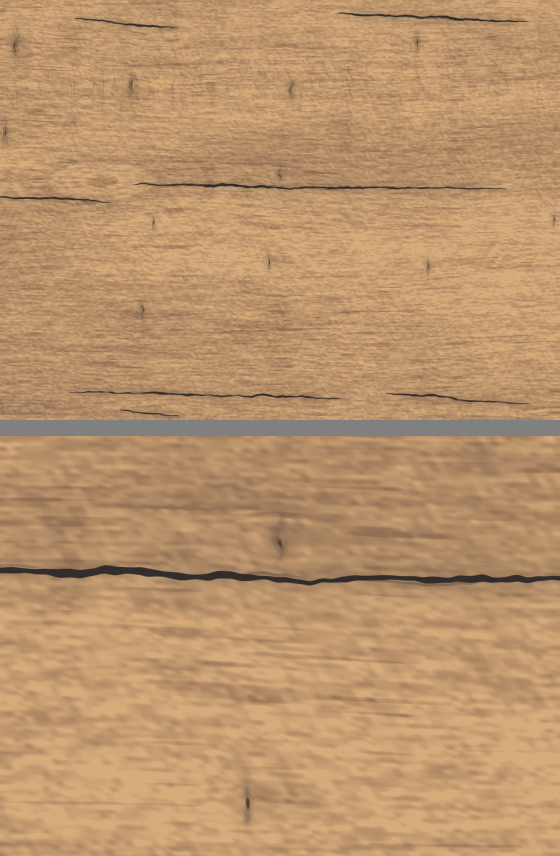
Top: the whole. Bottom: its middle third, enlarged.
This texture is drawn by a WebGL 1 fragment shader. Its source:

```glsl
precision highp float;
// Draws a rustic oak board with fine level grain, ray flecks, knots and dark cracks.
uniform vec2 u_resolution;

#define LIGHT_WOOD vec3(0.815, 0.648, 0.466)
#define DARK_WOOD vec3(0.605, 0.468, 0.350)
#define KNOT_BROWN vec3(0.40, 0.32, 0.26)
#define CRACK_BLACK vec3(0.17, 0.16, 0.16)
#define MEAN_TONE 0.71
#define GRAIN_CONTRAST 1.12
#define GRAIN_FREQ 270.0
#define RAY_STRENGTH 0.36
#define CRACK_WIDTH 0.0037
#define KNOT_SIZE vec2(0.0062, 0.024)
#define SWIRL_CENTER vec2(0.25, 0.57)
#define BOARD_WIDTH 1.3333

float hash(vec2 p) {
  return fract(sin(dot(p, vec2(127.1, 311.7))) * 43758.5453);
}

float noise(vec2 p) {
  vec2 cell = floor(p), f = fract(p);
  f = f * f * (3.0 - 2.0 * f);
  float low = mix(hash(cell), hash(cell + vec2(1.0, 0.0)), f.x);
  float high = mix(hash(cell + vec2(0.0, 1.0)), hash(cell + 1.0), f.x);
  return mix(low, high, f.y);
}

// Signed noise, centred on zero
float grain(vec2 p) {
  return noise(p) - 0.5;
}

float bell(vec2 v) {
  return exp(-dot(v, v));
}

// Three rows of cracks; returns black core, brown halo and grain shift
vec3 cracks(vec2 p, float soft) {
  vec3 sum = vec3(0.0);
  for (int i = 0; i < 7; i++) {
    float id = float(i);
    float row = mod(id, 3.0), rank = floor(id / 3.0);
    float middle = step(0.5, row) * step(row, 1.5);
    float reach = (0.33 - 0.05 * row + 0.17 * middle) / (1.0 + 0.9 * rank * rank);
    float x = mod(0.49 + 0.27 * row + 0.60 * rank, BOARD_WIDTH);
    float y = 0.062 + 0.447 * row + 0.046 * middle + rank * (hash(vec2(id, 4.0)) - 0.5) * 0.06;
    float u = (p.x - x) / reach;
    float taper = sqrt(max(0.0, 1.0 - u * u));
    float path = y - 0.009 * u + 0.012 * grain(vec2(p.x * 6.0, id * 7.3))
      + 0.005 * grain(vec2(p.x * 32.0, id * 3.1)) + 0.002 * grain(vec2(p.x * 110.0, id));
    float dy = p.y - path;
    float width = 0.7 * noise(vec2(p.x * 18.0, id * 5.7)) + 0.6 * noise(vec2(p.x * 75.0, id * 2.3));
    width *= CRACK_WIDTH * taper / (1.0 + 0.35 * rank);
    float core = smoothstep(soft, -soft, abs(dy) - width) * smoothstep(0.0, 0.3, taper);
    // Thin broken splinters run beside the opening
    float side = abs(dy - 0.011 * grain(vec2(p.x * 9.0, id + 0.5)));
    float splinter = smoothstep(0.0022, 0.0004, side) * smoothstep(0.45, 0.75, noise(vec2(p.x * 26.0, id)));
    float halo = max(exp(-abs(dy) * 80.0) * 0.30, 0.65 * splinter) * taper;
    // An eye of bent grain sits near the end of each crack
    vec2 eye = p - vec2(x + reach * 0.78, path);
    float bend = bell(eye / vec2(0.07, 0.030));
    halo = max(halo, 0.65 * bell(eye / vec2(0.034, 0.012)) * noise(p * vec2(50.0, 150.0)));
    sum = vec3(max(sum.x, core), max(sum.y, halo), sum.z - 0.65 * eye.y * bend);
  }
  return sum;
}

// Scattered upright knots; returns black core, brown halo and grain shift
vec3 knots(vec2 p) {
  vec3 sum = vec3(0.0);
  for (int i = 0; i < 11; i++) {
    float id = float(i);
    vec2 center = vec2(BOARD_WIDTH, 0.74) * fract(vec2(0.48, 0.29) + id * vec2(0.7549, 0.5698));
    vec2 away = p - center - vec2(0.0, 0.16);
    float size = mix(0.4, 1.2, hash(vec2(id, 9.0)));
    vec2 d = away / (KNOT_SIZE * size);
    d.x += 1.3 * grain(p * vec2(30.0, 80.0));
    float rough = noise(p * vec2(220.0, 130.0));
    float core = smoothstep(0.85, 0.15, length(d) + 0.9 * rough - 0.2);
    float halo = 0.65 * bell(d * 0.62) * (0.3 + rough);
    halo = max(halo, 0.16 * bell(away / (vec2(0.022, 0.045) * size)));
    float bend = bell(away / (vec2(0.05, 0.032) * size));
    sum = vec3(max(sum.x, core * 0.75), max(sum.y, halo), sum.z - 0.5 * away.y * bend);
  }
  return sum;
}

// Short, curved cross-grain flecks gathered in two level bands
float rayFlecks(vec2 p) {
  float high = exp(-pow((p.y - 0.80) / 0.11, 2.0));
  float low = exp(-pow((p.y - 0.39) / 0.06, 2.0));
  float patches = smoothstep(0.3, 0.7, noise(p * vec2(5.0, 9.0) + 3.0));
  float arc = p.x + 1.1 * (p.y - 0.72) * (p.y - 0.72) + 0.03 * noise(p * 6.0);
  float n = noise(vec2(arc * 75.0, p.y * 24.0));
  float stroke = smoothstep(0.10, 0.0, abs(n - 0.5));
  return patches * (low * (n - 0.40) + high * (0.25 * n - 0.7 * stroke));
}

void main() {
  vec2 p = gl_FragCoord.xy / u_resolution.y;
  vec3 crack = cracks(p, 0.8 / u_resolution.y);
  vec3 knot = knots(p);

  // Grain height, bent by waves, knots and crack eyes
  float y = p.y + crack.z + knot.z + 0.030 * grain(p * vec2(2.2, 4.0));
  float pores = grain(vec2(p.x * 34.0, y * GRAIN_FREQ));
  float ripple = grain(vec2(p.x * 150.0 + p.y * 90.0, y * 250.0));
  float streaks = grain(vec2(p.x * 5.0, y * 85.0));
  float clouds = grain(vec2(p.x * 1.6, y * 8.0)) + 0.5 * grain(p * vec2(6.0, 13.0) + 8.0);
  float tone = 0.54 * pores + 0.56 * ripple + 0.30 * streaks + 0.42 * clouds;
  tone += 0.09 * cos((p.y - 0.40) * 12.566);

  // Sparse dark pore lines
  float line = noise(vec2(p.x * 12.0, y * 190.0) + 17.0);
  tone -= 0.38 * smoothstep(0.72, 0.95, line) * (0.5 + noise(p * vec2(3.0, 7.0)));

  // Nested oval rings on the left of the long crack
  vec2 swirl = p - SWIRL_CENTER;
  float ring = length(swirl * vec2(0.36, 1.0)) + 0.014 * grain(p * 9.0);
  float ringLines = grain(vec2(ring * 150.0, 2.0 + 0.4 * p.x));
  tone += 0.70 * ringLines * bell(swirl / vec2(0.26, 0.085));
  tone += RAY_STRENGTH * rayFlecks(p);

  // Wood tint, then brown stains and black openings
  float level = clamp(MEAN_TONE + GRAIN_CONTRAST * tone, -0.15, 1.14);
  vec3 color = mix(DARK_WOOD, LIGHT_WOOD, level);
  color = mix(color, KNOT_BROWN, clamp(max(crack.y, knot.y), 0.0, 0.8));
  color = mix(color, CRACK_BLACK, max(crack.x * 0.95, knot.x));
  gl_FragColor = vec4(color, 1.0);
}
```
